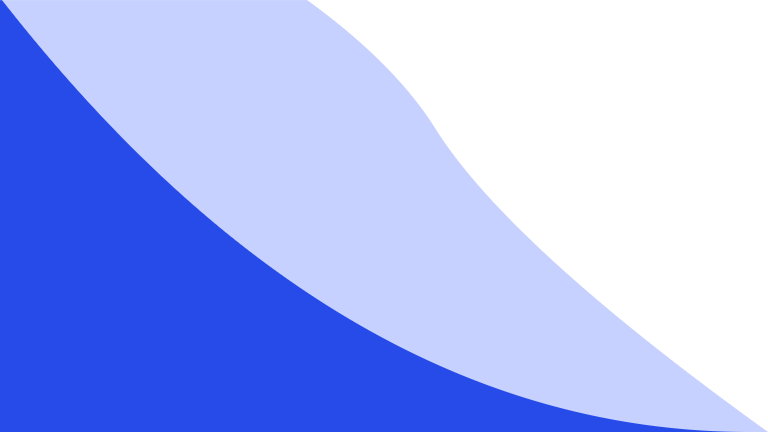
Reproduce this background procedurally as a Shadertoy shader.

```glsl
// Two flat sweeping hills, pale blue behind deep blue, on a white field.
// Each outline is made of quadratic Bezier arcs, solved for height at a given x
// and smoothed by the approximate distance to the curve.

const vec2 CANVAS = vec2(16.0, 9.0); // design units across the canvas

const vec3 WHITE     = vec3(1.0);
const vec3 PALE_BLUE = vec3(0.776, 0.820, 1.0);
const vec3 DEEP_BLUE = vec3(0.149, 0.294, 0.910);

// Front hill: one arc falling from the top left corner
const vec2 FRONT_START = vec2(0.04, 9.0);
const vec2 FRONT_BEND  = vec2(7.08, 0.0);
const vec2 FRONT_END   = vec2(15.62, 0.0);

// Back hill: a convex arc, then a concave arc, joined at the inflection
const vec2 BACK_START  = vec2(6.396, 9.0);
const vec2 BACK_CREST  = vec2(8.208, 7.688);
const vec2 BACK_JOIN   = vec2(9.063, 6.333);
const vec2 BACK_HOLLOW = vec2(10.583, 3.896);
const vec2 BACK_END    = vec2(16.0, 0.0);

// Signed distance estimate to an arc that advances in x; negative is below it
float arcDistance(vec2 p, vec2 a, vec2 b, vec2 c) {
    vec2 firstLeg = b - a;
    vec2 curvature = a - 2.0 * b + c;
    float dx = clamp(p.x, a.x, c.x) - a.x;
    float root = sqrt(max(firstLeg.x * firstLeg.x + curvature.x * dx, 0.0));
    float t = clamp(dx / (firstLeg.x + root), 0.0, 1.0);

    float height = a.y + t * (2.0 * firstLeg.y + t * curvature.y);
    vec2 tangent = normalize(firstLeg + t * curvature);
    return (p.y - height) * tangent.x;
}

// Coverage of the region below a curve, softened over one pixel
float coverage(float distance, float pixel) {
    return clamp(0.5 - distance / pixel, 0.0, 1.0);
}

void mainImage(out vec4 fragColor, in vec2 fragCoord) {
    vec2 p = fragCoord / iResolution.xy * CANVAS;
    float pixel = CANVAS.y / iResolution.y;

    float back = p.x < BACK_JOIN.x
        ? arcDistance(p, BACK_START, BACK_CREST, BACK_JOIN)
        : arcDistance(p, BACK_JOIN, BACK_HOLLOW, BACK_END);
    float front = arcDistance(p, FRONT_START, FRONT_BEND, FRONT_END);

    // Paint from back to front
    vec3 color = mix(WHITE, PALE_BLUE, coverage(back, pixel));
    color = mix(color, DEEP_BLUE, coverage(front, pixel));
    fragColor = vec4(color, 1.0);
}
```
